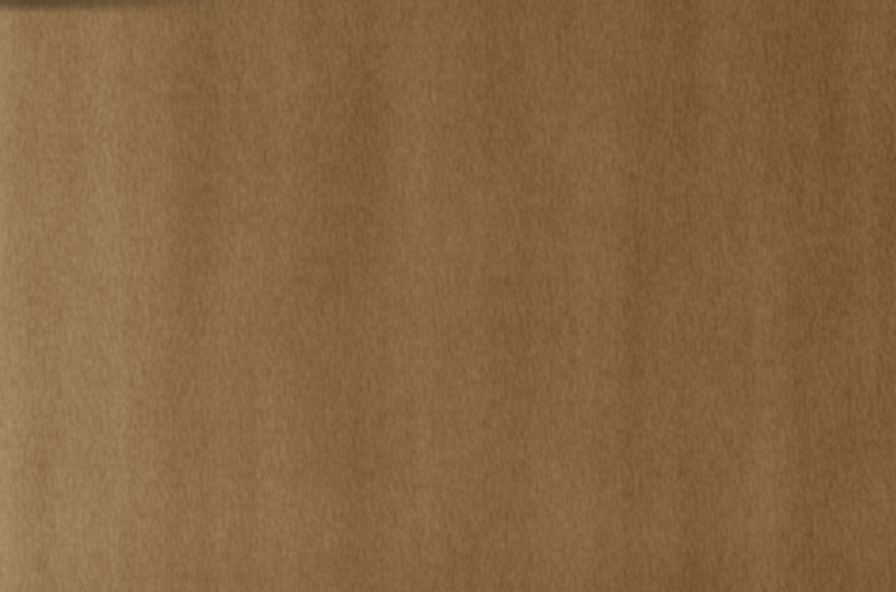
Write a Shadertoy shader that draws this texture.

```glsl
// Brown kraft paper lit from the left: soft vertical corrugation bands,
// fine upright fibres and a faint shadow along the upper left edge.
// All layers of gradient noise sum to one tone that blends two browns.
#define DARK_BROWN vec3(0.484, 0.352, 0.212)
#define LIGHT_BROWN vec3(0.624, 0.508, 0.358)
#define BAND_SPACING 0.18
#define BAND_DEPTH 0.075
#define STREAK_DEPTH 0.17
#define MOTTLE_DEPTH 0.12
#define FIBRE_DEPTH 0.28
#define GRAIN_DEPTH 0.24
#define FIBRE_SCALE vec2(135.0, 58.0)
#define SHADOW_DEPTH 0.34

const float TAU = 6.2831853;

// Random unit vector for a lattice cell
vec2 cellGradient(vec2 cell) {
    uvec2 q = uvec2(ivec2(cell) + 4096);
    uint h = q.x * 1597334677u ^ q.y * 3812015801u;
    h = (h ^ (h >> 15)) * 2246822519u;
    h ^= h >> 13;
    float angle = TAU * float(h & 65535u) / 65536.0;
    return vec2(cos(angle), sin(angle));
}

float gradientNoise(vec2 p) {
    vec2 cell = floor(p), f = p - cell;
    vec2 u = f * f * f * (f * (f * 6.0 - 15.0) + 10.0);
    vec2 right = vec2(1.0, 0.0), up = vec2(0.0, 1.0);
    float a = dot(cellGradient(cell), f);
    float b = dot(cellGradient(cell + right), f - right);
    float c = dot(cellGradient(cell + up), f - up);
    float d = dot(cellGradient(cell + 1.0), f - 1.0);
    return mix(mix(a, b, u.x), mix(c, d, u.x), u.y);
}

// Light falling off from the lower left
float lighting(vec2 uv) {
    float falloff = 0.05 + 0.31 * (1.0 - uv.x) + 0.62 * exp(-6.0 * uv.x);
    float slope = 0.24 * (0.5 - uv.y) * (1.2 - 0.6 * uv.x);
    float lowerDim = 0.12 * (1.0 - smoothstep(0.0, 0.12, uv.y));
    return falloff + slope - lowerDim;
}

// Broad waves of the corrugation with finer upright streaks
float bands(vec2 uv, vec2 p) {
    float drift = 0.025 * gradientNoise(vec2(uv.x * 3.0, uv.y * 1.5) + 7.3);
    float wave = cos(TAU * (uv.x + drift - 0.30) / BAND_SPACING);
    float streak = gradientNoise(vec2(p.x * 13.0, p.y * 1.3) + 21.7)
                 + 0.7 * gradientNoise(vec2(p.x * 33.0, p.y * 1.8) + 43.1);
    return BAND_DEPTH * wave + STREAK_DEPTH * streak;
}

// Short fibres whose lean varies slightly over the sheet
float fibres(vec2 p) {
    p.x += 0.006 * gradientNoise(p * vec2(11.0, 13.0) + 3.9);
    p.x += 0.09 * p.y;
    float fibre = gradientNoise(p * FIBRE_SCALE);
    float longFibre = gradientNoise(p * FIBRE_SCALE * vec2(0.6, 0.45) + 57.0);
    return FIBRE_DEPTH * (fibre + 0.5 * longFibre);
}

// Cloudy pulp and fine speckle
float pulp(vec2 p) {
    float cloud = gradientNoise(p * vec2(9.0, 6.0) + 11.0)
                + 0.8 * gradientNoise(p * vec2(36.0, 28.0) + 31.0);
    float grain = gradientNoise(p * vec2(155.0, 120.0) + 83.0);
    return MOTTLE_DEPTH * cloud + GRAIN_DEPTH * grain;
}

// Soft dark rim at the top, fading out towards the right
float edgeShadow(vec2 uv) {
    float rim = smoothstep(0.978, 1.004, uv.y + 0.006 * (1.0 - uv.x));
    return SHADOW_DEPTH * rim * (1.0 - smoothstep(0.03, 0.30, uv.x));
}

void mainImage(out vec4 fragColor, in vec2 fragCoord) {
    vec2 uv = fragCoord / iResolution.xy;
    vec2 p = fragCoord / iResolution.y;
    float tone = lighting(uv) + bands(uv, p) + fibres(p) + pulp(p);
    vec3 paper = mix(DARK_BROWN, LIGHT_BROWN, tone);
    fragColor = vec4(paper * (1.0 - edgeShadow(uv)), 1.0);
}
```
